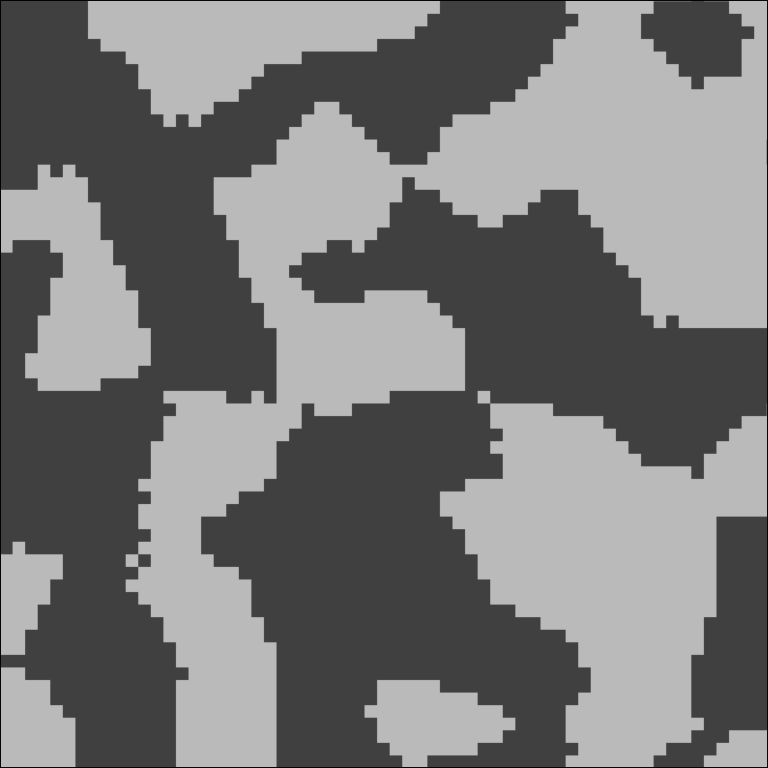
Give the GLSL for this texture, as a three.js fragment shader.

```glsl
// Blocky two-tone cave map: winding grey regions on a coarse square grid.
varying vec2 vUv;

// Sine-free hash, 0 to 1
float hash(vec2 p) {
  vec3 q = fract(vec3(p.xyx) * 0.1031);
  q += dot(q, q.yzx + 33.33);
  return fract((q.x + q.y) * q.z);
}

// Band-passed random field: signed splats with a dip around each peak
float caveField(vec2 p) {
  vec2 base = floor(p);
  float sum = 0.0;
  for (int y = -3; y <= 4; y++) {
    for (int x = -3; x <= 4; x++) {
      vec2 node = base + vec2(float(x), float(y));
      vec2 d = p - node;
      float r2 = dot(d, d);
      sum += (hash(node + 71.0) - 0.5) * exp(-0.5 * r2) * (1.0 - 0.4 * r2);
    }
  }
  return sum;
}

// 1 for a light cell, 0 for a dark one; slight jitter roughens the outlines
float isLight(vec2 cell) {
  float jitter = (hash(cell + 19.0) - 0.5) * 0.08;
  return step(0.0, caveField((cell + 0.5) / 4.2) + jitter + 0.025);
}

void main() {
  // Blend the four nearest cells only in a narrow band along cell edges
  vec2 p = vUv * 61.1 - 0.5;
  vec2 cell = floor(p);
  vec2 blend = smoothstep(0.44, 0.56, fract(p));
  float lower = mix(isLight(cell), isLight(cell + vec2(1.0, 0.0)), blend.x);
  float upper = mix(isLight(cell + vec2(0.0, 1.0)), isLight(cell + 1.0), blend.x);
  float light = mix(lower, upper, blend.y);

  vec3 darkGrey = vec3(0.25);
  vec3 lightGrey = vec3(0.73);
  vec3 colour = mix(darkGrey, lightGrey, light);

  // Hairline dark frame
  vec2 margin = min(vUv, 1.0 - vUv);
  colour *= smoothstep(0.0005, 0.002, min(margin.x, margin.y));

  gl_FragColor = vec4(colour, 1.0);
}
```
